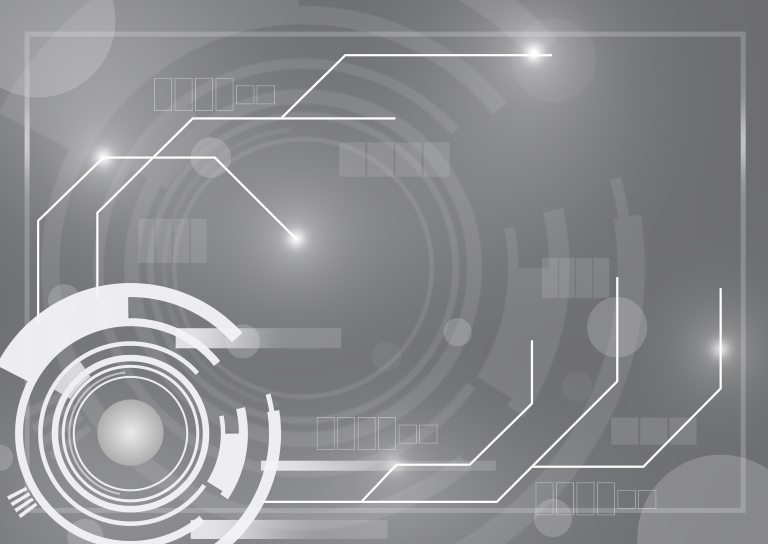
A Shadertoy shader for this background:

```glsl
// Grey technical backdrop: soft lights, a faint large dial, a bright small dial,
// circuit traces, tile strips and discs. All are distance shapes blended in layers
// on a grid 5.42 units high, with the origin at the lower left.

float fill(float d) { return clamp(0.5 - d * iResolution.y / 5.42, 0.0, 1.0); }

float boxDist(vec2 p, vec2 lo, vec2 hi) {
    vec2 d = abs(p - 0.5 * (lo + hi)) - 0.5 * (hi - lo);
    return max(d.x, d.y);
}

float segDist(vec2 p, vec2 a, vec2 b) {
    vec2 v = b - a;
    return length(p - a - v * clamp(dot(p - a, v) / dot(v, v), 0.0, 1.0));
}

float route(vec2 p, vec2 a, vec2 b, vec2 c, vec2 d) {
    return min(segDist(p, a, b), min(segDist(p, b, c), segDist(p, c, d)));
}

// Ring sector between two radii and two angles in degrees
float arc(vec2 q, float r0, float r1, float a0, float a1) {
    float r = length(q);
    float turn = degrees(atan(q.y, q.x)) - 0.5 * (a0 + a1);
    float side = abs(mod(turn + 180.0, 360.0) - 180.0) - 0.5 * (a1 - a0);
    return fill(max(abs(r - 0.5 * (r0 + r1)) - 0.5 * (r1 - r0), radians(side) * r));
}

float dial(vec2 q) {
    // Inner rings
    float m = arc(q, 0.555, 0.575, 0.0, 400.0);
    m = max(m, 0.6 * arc(q, 0.60, 0.62, 95.0, 260.0));
    m = max(m, arc(q, 0.655, 0.685, 0.0, 400.0));
    m = max(m, arc(q, 0.72, 0.785, 0.0, 400.0));
    m = max(m, 0.8 * arc(q, 0.69, 0.90, 125.0, 150.0));
    // Open rings
    m = max(m, arc(q, 0.875, 0.92, 42.0, 325.0));
    m = max(m, arc(q, 1.07, 1.15, 39.0, 310.0));
    // Stepped block on the right
    m = max(m, arc(q, 0.90, 0.945, -32.0, 11.0));
    m = max(m, arc(q, 0.90, 1.10, -32.0, 0.0));
    m = max(m, arc(q, 1.08, 1.17, -34.0, 13.0));
    // Outer rim
    m = max(m, arc(q, 1.36, 1.50, 42.0, 92.0));
    m = max(m, arc(q, 1.09, 1.50, 91.0, 153.0));
    m = max(m, arc(q, 1.40, 1.45, -65.0, 16.0));
    m = max(m, arc(q, 1.38, 1.50, -65.0, 9.0));
    for (float i = 0.0; i < 4.0; i++)
        m = max(m, arc(q, 1.17, 1.38, 207.0 + 3.0 * i, 208.6 + 3.0 * i));
    return m;
}

float tiles(vec2 p, vec2 lo, vec2 size, float pitch, float count) {
    float m = 0.0;
    for (float i = 0.0; i < count; i++) {
        vec2 a = lo + vec2(i * pitch, 0.0);
        m = max(m, fill(boxDist(p, a, a + size)));
    }
    return m;
}

// Four tall frames followed by two small ones
float frames(vec2 p, vec2 lo) {
    float m = 0.0;
    for (float i = 0.0; i < 6.0; i++) {
        bool tall = i < 4.0;
        vec2 a = lo + vec2(i * 0.204, tall ? 0.0 : 0.065);
        vec2 size = tall ? vec2(0.17, 0.32) : vec2(0.175, 0.18);
        m = max(m, fill(abs(boxDist(p, a, a + size)) - 0.003));
    }
    return m;
}

float bar(vec2 p, vec2 lo, vec2 hi) {
    return fill(boxDist(p, lo, hi)) * mix(0.85, 0.17, smoothstep(lo.x + 0.1, mix(lo.x, hi.x, 0.7), p.x));
}

float haze(vec2 p, vec2 c, vec2 spread) { vec2 d = (p - c) / spread; return exp(-dot(d, d)); }

void mainImage(out vec4 fragColor, in vec2 fragCoord) {
    vec2 p = fragCoord * 5.42 / iResolution.y;
    vec3 white = vec3(0.95, 0.95, 0.97);

    // Ground with broad light patches
    float light = 0.26 * haze(p, vec2(0.9, 4.7), vec2(1.5, 1.2));
    light += 0.20 * haze(p, vec2(5.2, 4.4), vec2(1.2, 1.3));
    light += 0.19 * haze(p, vec2(2.8, 3.2), vec2(1.9, 1.1));
    light += 0.24 * haze(p, vec2(3.7, 0.4), vec2(2.0, 0.9));
    light += 0.22 * haze(p, vec2(0.9, 0.5), vec2(1.3, 1.2));
    vec3 col = mix(vec3(0.425, 0.427, 0.44), white, light);

    // Large faint dial
    col = mix(col, white, 0.10 * dial((p - vec2(3.02, 2.75)) / 2.27));

    // Translucent discs: centre and radius
    vec3 discs[13] = vec3[13](
        vec3(0.38, 5.22, 0.77), vec3(2.10, 3.85, 0.20), vec3(0.64, 2.43, 0.16),
        vec3(2.42, 2.02, 0.17), vec3(4.56, 2.11, 0.14), vec3(6.15, 2.16, 0.30),
        vec3(5.51, 0.26, 0.19), vec3(7.18, 0.06, 0.83), vec3(5.52, 4.82, 0.42),
        vec3(0.0, 0.86, 0.13), vec3(3.85, 1.87, 0.15), vec3(0.85, 0.07, 0.18),
        vec3(5.75, 1.57, 0.15));
    for (int i = 0; i < 13; i++) {
        float strength = (i == 8 || i == 10 || i == 12) ? 0.05 : 0.20;
        col = mix(col, white, strength * fill(length(p - discs[i].xy) - discs[i].z));
    }

    // Border with glints on its sides
    float border = fill(abs(boxDist(p, vec2(0.27, 0.335), vec2(7.405, 5.08))) - 0.025);
    col = mix(col, white, border * (0.22 + 0.4 * exp(-pow((p.y - 4.0) / 0.35, 2.0))));

    // Tile strips and fading bars
    float tile = tiles(p, vec2(3.38, 3.66), vec2(0.26, 0.34), 0.28, 4.0);
    tile = max(tile, tiles(p, vec2(1.38, 2.80), vec2(0.16, 0.44), 0.173, 4.0));
    tile = max(tile, tiles(p, vec2(5.40, 2.45), vec2(0.16, 0.40), 0.17, 4.0));
    tile = max(tile, tiles(p, vec2(6.09, 0.99), vec2(0.27, 0.27), 0.29, 3.0));
    col = mix(col, white, 0.13 * tile);
    float frame = max(frames(p, vec2(1.54, 4.32)), frames(p, vec2(3.16, 0.94)));
    col = mix(col, white, 0.5 * max(frame, frames(p, vec2(5.34, 0.29))));
    float bars = max(bar(p, vec2(1.75, 1.95), vec2(3.40, 2.15)), bar(p, vec2(1.9, 0.05), vec2(3.86, 0.24)));
    col = mix(col, white, max(bars, bar(p, vec2(2.6, 0.73), vec2(4.94, 0.83))));

    // Circuit traces
    float d = route(p, vec2(2.81, 4.25), vec2(3.44, 4.87), vec2(4.5, 4.87), vec2(5.49, 4.87));
    d = min(d, route(p, vec2(3.93, 4.24), vec2(1.92, 4.24), vec2(0.97, 3.30), vec2(0.97, 2.45)));
    d = min(d, route(p, vec2(2.95, 3.04), vec2(2.14, 3.85), vec2(1.03, 3.85), vec2(0.38, 3.22)));
    d = min(d, segDist(p, vec2(0.38, 3.22), vec2(0.38, 2.2)));
    d = min(d, route(p, vec2(5.30, 2.02), vec2(5.30, 1.40), vec2(4.68, 0.79), vec2(3.95, 0.79)));
    d = min(d, segDist(p, vec2(3.95, 0.79), vec2(3.60, 0.42)));
    d = min(d, route(p, vec2(6.15, 2.65), vec2(6.15, 1.62), vec2(4.95, 0.42), vec2(2.60, 0.42)));
    d = min(d, route(p, vec2(7.18, 2.54), vec2(7.18, 1.55), vec2(6.41, 0.77), vec2(5.30, 0.77)));
    col = mix(col, vec3(1.0), fill(d - 0.011));

    // Small bright dial and its core
    vec2 q = p - vec2(1.30, 1.10);
    col = mix(col, white, 0.95 * dial(q));
    float core = length(q - vec2(0.0, 0.01));
    col = mix(col, vec3(mix(0.92, 0.68, core / 0.33)), fill(core - 0.33));

    // Point lights: position and strength
    vec3 lamps[5] = vec3[5](vec3(1.03, 3.85, 0.9), vec3(2.95, 3.04, 0.9),
        vec3(5.32, 4.89, 1.0), vec3(7.18, 1.94, 0.75), vec3(3.93, 0.79, 0.55));
    for (int i = 0; i < 5; i++) {
        float r = length(p - lamps[i].xy);
        float glow = 0.55 * exp(-r / 0.30) + 0.5 * exp(-r * r / 0.009);
        col = mix(col, vec3(1.0), min(1.0, lamps[i].z * glow));
    }
    fragColor = vec4(col, 1.0);
}
```
